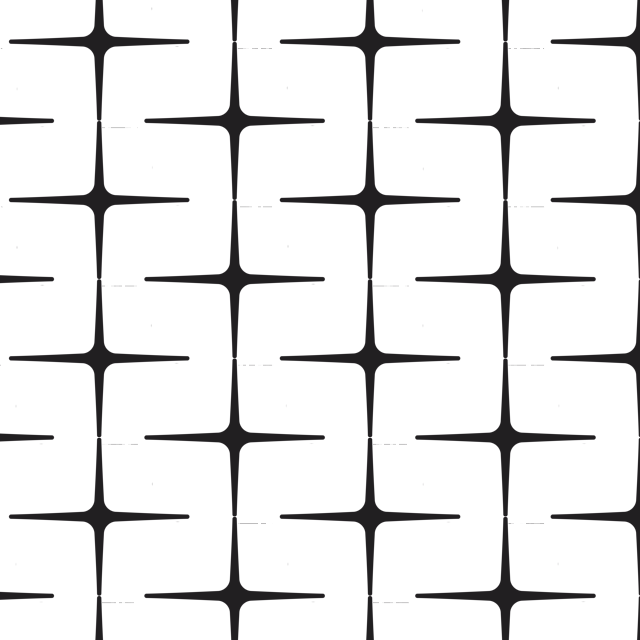
Reproduce this pattern procedurally as a Shadertoy shader.

```glsl
// Staggered columns of tapered four-point stars joined tip to tip, with faint print wear.

const vec2  FIRST_STAR   = vec2(0.1550, 0.1927);  // centre of one star in an even column
const vec2  SPACING      = vec2(0.2116, 0.2474);  // column step, row step
const vec2  ARM_LENGTH   = vec2(0.1410, 0.1235);  // horizontal, vertical reach
const float ROOT_WIDTH   = 0.0088;                // arm half width at the centre
const float TIP_WIDTH    = 0.0033;                // arm half width at the tip
const float TAPER        = 1.25;
const float FILLET       = 0.0175;                // radius of the inner corners
const float SOFTNESS     = 0.0011;                // least edge blur
const vec2  DASH_CENTRE  = vec2(0.0325, 0.1130);  // worn hairline, relative to a star
const vec2  DASH_HALF    = vec2(0.0275, 0.0005);
const float DASH_STEP    = 0.0045;
const vec2  UPPER_SPECK  = vec2(0.0820, 0.0500);
const vec2  LOWER_SPECK  = vec2(0.1215, -0.0090);
const float DASH_INK     = 0.38;
const float SPECK_INK    = 0.22;
const vec3  PAPER        = vec3(1.0);
const vec3  INK          = vec3(0.13, 0.12, 0.13);

float hash(vec2 p) {
    vec3 q = fract(vec3(p.xyx) * 0.1031);
    q += dot(q, q.yzx + 33.33);
    return fract((q.x + q.y) * q.z);
}

float coverage(float d, float blur) {
    return 1.0 - smoothstep(-blur, blur, d);
}

// Tapered arm with a round cap; x runs along the arm.
float armDistance(vec2 p, float reach) {
    float t = clamp(p.x / reach, 0.0, 1.0);
    float halfWidth = mix(TIP_WIDTH, ROOT_WIDTH, pow(1.0 - t, TAPER));
    return length(vec2(max(p.x - reach + TIP_WIDTH, 0.0), p.y)) - halfWidth;
}

// Both arms, united with circular fillets.
float starDistance(vec2 p) {
    p = abs(p);
    float across = armDistance(p, ARM_LENGTH.x);
    float upright = armDistance(p.yx, ARM_LENGTH.y);
    vec2 inside = max(FILLET - vec2(across, upright), 0.0);
    return max(FILLET, min(across, upright)) - length(inside);
}

// Broken hairline and specks beside each star.
float wear(vec2 p, vec2 cell, float blur) {
    vec2 q = abs(p - DASH_CENTRE) - DASH_HALF;
    float strength = hash(cell * 17.0 + vec2(floor(p.x / DASH_STEP), 3.0));
    float dash = coverage(max(q.x, q.y), blur) * smoothstep(0.1, 0.7, strength);
    vec2 jitter = (vec2(hash(cell + 5.3), hash(cell + 9.1)) - 0.5) * 0.003;
    float upper = length((p - UPPER_SPECK - jitter) * vec2(1.0, 0.5)) - 0.0007;
    float lower = length((p - LOWER_SPECK - jitter) * vec2(0.4, 1.0)) - 0.0006;
    float speck = coverage(min(upper, lower), blur) * (0.4 + 0.6 * hash(cell + 2.7));
    return max(dash * DASH_INK, speck * SPECK_INK);
}

void mainImage(out vec4 fragColor, in vec2 fragCoord) {
    vec2 uv = fragCoord / iResolution.y;
    float blur = max(SOFTNESS, 0.75 / iResolution.y);
    vec2 grid = (uv - FIRST_STAR) / SPACING;
    float ink = 0.0;

    // Arms overlap neighbouring columns, so test the column on each side.
    for (int i = 0; i < 2; i++) {
        float column = floor(grid.x) + float(i);
        float stagger = 0.5 * mod(column, 2.0);
        vec2 cell = vec2(column, round(grid.y - stagger));
        vec2 p = (grid - cell - vec2(0.0, stagger)) * SPACING;
        ink = max(ink, coverage(starDistance(p), blur));
        ink = max(ink, wear(p, cell, blur));
    }

    fragColor = vec4(mix(PAPER, INK, ink), 1.0);
}
```
